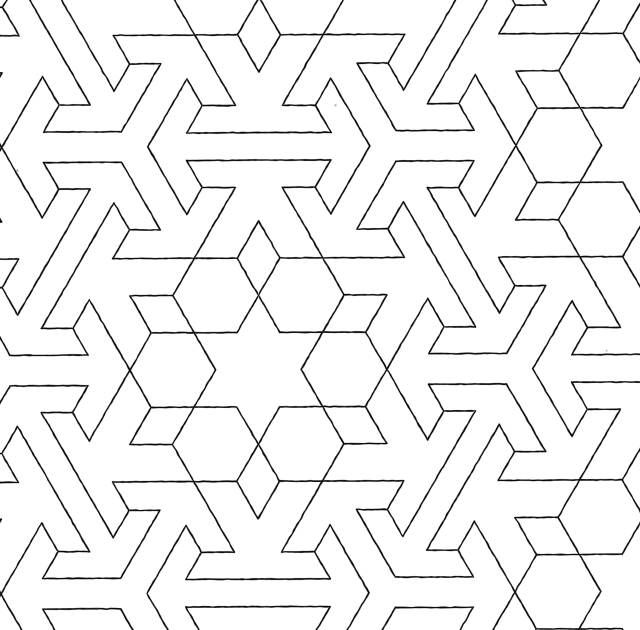
Write a WebGL 2 fragment shader that draws this pattern.

```glsl
#version 300 es
precision highp float;
// Interlaced hexagonal line pattern: rosettes of six hexagons joined by hooked bars.
// Each point is folded by mirrors into one 30-60-90 triangle, where a few strokes
// are measured by distance; noise roughens the ink and scatters faint specks.
uniform vec2 u_resolution;
out vec4 outColor;

const float ROOT3 = 1.7320508;
const vec2 CELL = vec2(18.0, 6.0 * ROOT3);      // centred cell, in hexagon sides
const vec2 ROSETTE = vec2(0.4101, 0.4132);      // rosette centre, in canvas heights
const vec2 SIDE = vec2(0.0680, 0.0682);         // hexagon side, in canvas heights
const vec2 SHEAR = vec2(0.0018, 0.004);         // slight skew of the sheet
const float HALF_LINE = 0.0185;                 // half stroke width, in sides
const vec3 PAPER = vec3(1.0);
const vec3 INK = vec3(0.03);

float hash(vec2 p) {
  vec3 q = fract(p.xyx * vec3(0.1031, 0.1030, 0.0973));
  q += dot(q, q.yzx + 33.33);
  return fract((q.x + q.y) * q.z);
}

float noise(vec2 p) {
  vec2 i = floor(p), f = fract(p);
  f = f * f * (3.0 - 2.0 * f);
  float low = mix(hash(i), hash(i + vec2(1, 0)), f.x);
  float high = mix(hash(i + vec2(0, 1)), hash(i + vec2(1, 1)), f.x);
  return mix(low, high, f.y);
}

float segment(vec2 p, vec2 a, vec2 b) {
  vec2 d = b - a;
  return length(p - a - d * clamp(dot(p - a, d) / dot(d, d), 0.0, 1.0));
}

// Nearest rosette centre becomes the origin
vec2 nearestRosette(vec2 p, vec2 cell) {
  vec2 a = mod(p + 0.5 * cell, cell) - 0.5 * cell;
  vec2 b = mod(p, cell) - 0.5 * cell;
  return dot(a, a) < dot(b, b) ? a : b;
}

// Mirror into the wedge between 60 and 90 degrees
vec2 foldWedge(vec2 p) {
  vec2 normal = vec2(0.5 * ROOT3, -0.5);
  p = abs(p);
  p -= 2.0 * max(dot(p, normal), 0.0) * normal;
  return vec2(abs(p.x), p.y);
}

// Distance to the strokes of the wedge
float strokes(vec2 p) {
  vec2 diamond = vec2(0.5, 1.5 * ROOT3);
  vec2 fork = vec2(1.32, 4.243);
  vec2 barb = vec2(1.68, 3.62);
  // Hexagon side, long diagonal, hook and bar as one path
  vec2 path[8] = vec2[8](
    vec2(0.5, 0.5 * ROOT3), vec2(0.0, ROOT3), diamond, vec2(1.5, 1.5 * ROOT3),
    vec2(0.55, 4.243), fork, vec2(1.685, 4.875), vec2(0.0, 4.875));
  float d = segment(p, diamond, vec2(0.0, 2.0 * ROOT3));
  d = min(d, segment(p, fork, barb));
  d = min(d, segment(p, barb, vec2(2.59, 3.0 * ROOT3)));
  for (int i = 0; i < 7; i++) d = min(d, segment(p, path[i], path[i + 1]));
  return d;
}

// Rare small dots, one candidate per grid square
float specks(vec2 p, float pixel) {
  vec2 id = floor(p);
  vec2 spot = 0.2 + 0.6 * vec2(hash(id + 7.0), hash(id + 19.0));
  float radius = 0.01 + 0.008 * hash(id + 31.0);
  float dot1 = 1.0 - smoothstep(radius - pixel, radius + pixel, length(fract(p) - spot));
  return dot1 * step(0.95, hash(id + 43.0));
}

void main() {
  vec2 uv = gl_FragCoord.xy / u_resolution.y;
  float pixel = 1.0 / (u_resolution.y * SIDE.y);
  vec2 p = uv - ROSETTE;
  p = (p - SHEAR * p.yx) / SIDE;

  // Hand-inked wobble and uneven stroke weight
  vec2 wobble = vec2(noise(uv * 130.0), noise(uv * 130.0 + 57.0)) - 0.5;
  p += 0.014 * wobble;
  float weight = HALF_LINE * (0.8 + 0.4 * noise(uv * 190.0 + 11.0));

  float d = strokes(foldWedge(nearestRosette(p, CELL)));
  float ink = 1.0 - smoothstep(-0.75, 0.75, (d - weight) / pixel);
  ink = max(ink, 0.4 * specks(uv * 10.0, 10.0 / u_resolution.y));
  outColor = vec4(mix(PAPER, INK, ink), 1.0);
}
```
